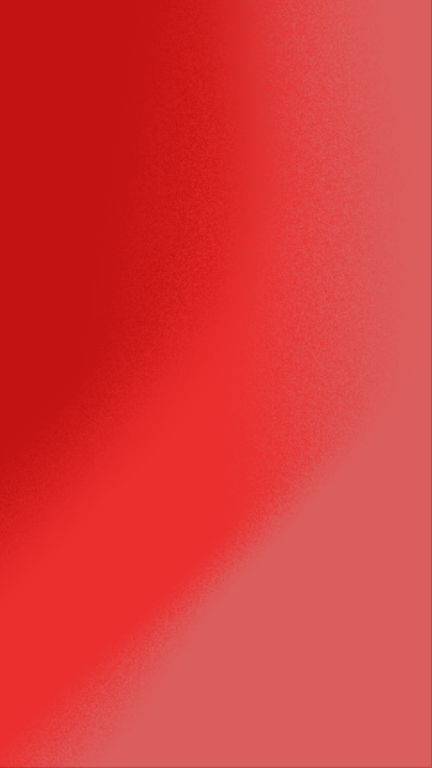
A Shadertoy shader for this background:

```glsl
// Grainy red gradient: deep red, a bright diagonal band and a dusty pink corner.

const vec3 DEEP_RED   = vec3(0.768, 0.074, 0.074);
const vec3 BRIGHT_RED = vec3(0.922, 0.180, 0.180);
const vec3 DUSTY_PINK = vec3(0.860, 0.368, 0.368);
const float ASPECT = 0.5625;

// Sine-free hash of a lattice point
float hash21(vec2 p) {
    vec3 q = fract(p.xyx * 0.1031);
    q += dot(q, q.yzx + 33.33);
    return fract((q.x + q.y) * q.z);
}

// Smooth value noise
float valueNoise(vec2 p) {
    vec2 cell = floor(p);
    vec2 f = fract(p);
    f = f * f * (3.0 - 2.0 * f);
    float low  = mix(hash21(cell), hash21(cell + vec2(1, 0)), f.x);
    float high = mix(hash21(cell + vec2(0, 1)), hash21(cell + vec2(1, 1)), f.x);
    return mix(low, high, f.y);
}

// Soft ramp from 0 to 1 around a centre
float softEdge(float value, float centre, float halfWidth) {
    return smoothstep(centre - halfWidth, centre + halfWidth, value);
}

// Union of two soft coverages
float softUnion(float a, float b) {
    return 1.0 - (1.0 - a) * (1.0 - b);
}

// Scatter a coverage with grain, strongest halfway through its ramp
float scatter(float coverage, float grain, float strength) {
    return clamp(coverage + grain * strength * 4.0 * coverage * (1.0 - coverage), 0.0, 1.0);
}

void mainImage(out vec4 fragColor, in vec2 fragCoord) {
    vec2 uv = fragCoord / iResolution.xy;
    // Height units: x runs 0..ASPECT, depth runs down from the top
    vec2 p = uv * vec2(ASPECT, 1.0);
    float depth = 1.0 - p.y;
    float diagonal = p.x + depth;

    // Deep red gives way to the right and below a diagonal
    float brightSide = softEdge(p.x, 0.312 - 0.16 * depth, 0.155);
    float brightBelow = softEdge(diagonal, 0.695, 0.120);
    float bright = softUnion(brightSide, brightBelow);

    // Pink enters from the right side and the lower right corner
    float sideCentre = 0.385 + 0.030 * smoothstep(0.0, 0.25, depth);
    float pinkSide = softEdge(p.x, sideCentre, 0.155);
    float cornerSpread = smoothstep(0.75, 1.0, depth);
    float pinkBelow = softEdge(diagonal, 1.028 + 0.02 * cornerSpread, 0.054 + 0.05 * cornerSpread);
    float pink = softUnion(pinkSide, pinkBelow);

    // Fine speckle, fixed to the canvas, calmer inside the bright band
    float grain = valueNoise(p * 430.0) + valueNoise(p * 640.0 + 17.0) - 1.0;
    float calm = smoothstep(0.60, 0.74, diagonal) * (1.0 - smoothstep(0.24, 0.36, p.x));
    bright = scatter(bright, grain, mix(0.34, 0.16, calm));
    pink = scatter(pink, -grain, 0.36);

    vec3 color = mix(mix(DEEP_RED, BRIGHT_RED, bright), DUSTY_PINK, pink);

    // Thin shaded rim on the right and bottom
    float rimDistance = min(ASPECT - p.x, p.y);
    color *= 1.0 - 0.16 * (1.0 - smoothstep(0.0005, 0.0025, rimDistance));

    fragColor = vec4(color, 1.0);
}
```
